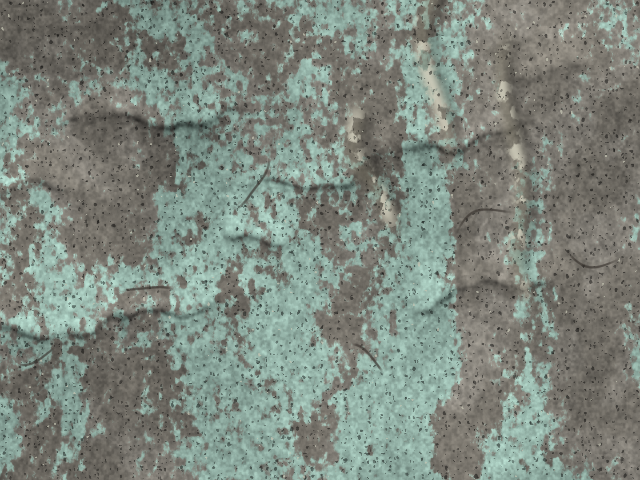
This texture is drawn by a WebGL 2 fragment shader. Its source:

```glsl
#version 300 es
precision highp float;

uniform vec2 u_resolution;
out vec4 fragColor;

vec2 hash22(vec2 c) {
    vec3 q = fract(c.xyx * vec3(0.1031, 0.1030, 0.0973));
    q += dot(q, q.yzx + 33.33);
    return fract((q.xx + q.yz) * q.zy);
}

// Smooth cellular noise: random values blended around jittered points
float cells(vec2 p) {
    vec2 id = floor(p), f = p - id;
    float total = 0.0, weights = 0.0;
    for (int y = -1; y <= 1; y++)
    for (int x = -1; x <= 1; x++) {
        vec2 o = vec2(x, y);
        vec2 h = hash22(id + o);
        vec2 r = o + 0.25 + 0.5 * h - f;
        float w = pow(max(0.0, 1.0 - dot(r, r) / 1.56), 5.0);
        total += w * fract(7.0 * h.x + 13.0 * h.y);
        weights += w;
    }
    return total / weights;
}

float fbm(vec2 p) {
    float sum = 0.0, amp = 0.53;
    for (int i = 0; i < 4; i++) {
        sum += amp * cells(p);
        p = mat2(1.7, 0.9, -0.9, 1.7) * p + 11.3;
        amp *= 0.5;
    }
    return sum;
}

// Sparse round spots, one at most per cell
float specks(vec2 p, float density, float radius) {
    vec2 id = floor(p);
    vec2 h = hash22(id + 71.0), k = hash22(id + 137.0);
    float r = radius * (0.5 + k.y);
    float d = length(p - id - 0.3 - 0.4 * h);
    return step(k.x, density) * (1.0 - smoothstep(r * 0.5, r, d));
}

// Horizontal wrinkles: lit upper lip, thin crease, shadow beneath
float wrinkles(vec2 p, float rough) {
    float light = 0.0;
    for (int i = 0; i < 7; i++) {
        float k = float(i);
        float x = p.x - fract(k * 0.618 + 0.15) * 1.33;
        float reach = 0.2 + 0.13 * cos(k * 1.57);
        float ridge = 0.3 + 0.09 * k + 0.13 * x + 0.012 * sin(x * 23.0 + k * 2.0)
                    + 0.006 * sin(x * 57.0 + k);
        float d = p.y - ridge + 0.035 * (rough - 0.5);
        float span = 1.0 - smoothstep(reach * 0.5, reach * 1.15, abs(x));
        float lip = 0.27 * smoothstep(0.0, 0.035, d) * exp(-max(d, 0.0) / 0.06);
        float shade = 0.17 * (1.0 - smoothstep(-0.004, 0.012, d)) * exp(min(d, 0.0) / 0.035);
        float crease = 0.3 * exp(-pow(d / 0.007, 2.0)) * smoothstep(0.3, 0.6, rough);
        light += span * (lip - shade - crease);
    }
    return light;
}

// Thin curved fibres
float fibres(vec2 p) {
    float mask = 0.0;
    for (int i = 0; i < 6; i++) {
        float k = float(i);
        vec2 h = hash22(vec2(k, 5.0));
        vec2 q = p - vec2(0.08 + 0.23 * k, 0.2 + 0.45 * h.x);
        float a = h.y * 6.28;
        q = mat2(cos(a), sin(a), -sin(a), cos(a)) * q;
        float d = abs(q.y - 5.0 * q.x * q.x - 0.006 * sin(q.x * 45.0 + k));
        float span = 1.0 - smoothstep(0.03, 0.04 + 0.04 * h.x, abs(q.x));
        mask = max(mask, span * (1.0 - smoothstep(0.0008, 0.0015 + 1.3 / u_resolution.y, d)));
    }
    return mask;
}

void main() {
    vec2 p = gl_FragCoord.xy / u_resolution.y;
    vec2 warp = vec2(cells(p * 5.0), cells(p * 5.0 + 31.0)) - 0.5;
    vec2 w = p + 0.07 * warp;
    float broad = fbm(w * 2.6 + 3.0);
    float streak = fbm(vec2(w.x * 7.5, w.y * 1.4) + 9.0);
    float mottle = fbm(w * 13.0);
    float grain = fbm(p * vec2(85.0, 65.0));
    float fine = cells(p * 185.0);
    float low = 1.0 - smoothstep(0.4, 0.8, p.y);
    float tarnish = 1.0 - smoothstep(0.1, 0.6, length((p - vec2(0.1, 0.98)) * vec2(1.0, 1.5)));

    // Green patina over brown metal, in downward runs
    float field = 0.51 + mix(0.7, 1.5, low) * (streak - 0.5) + 0.9 * (broad - 0.5)
                + 0.7 * (mottle - 0.5) + 0.75 * (grain - 0.5) + 0.05 * low - 0.25 * tarnish;
    float patina = smoothstep(0.41, 0.61, field);
    vec3 metal = mix(vec3(0.435, 0.42, 0.39), vec3(0.51, 0.495, 0.465), smoothstep(0.35, 0.65, mottle));
    vec3 color = mix(metal, vec3(0.545, 0.655, 0.615), patina);

    // Relief and surface roughness
    float light = 1.02 + wrinkles(w, mottle) + 0.4 * (fbm(w * 3.5 + 40.0) - 0.5)
                + 0.4 * (grain - 0.5) + 0.2 * (fine - 0.5) - 0.16 * tarnish;
    color *= light;

    // Upright cracks with pale flakes
    for (int i = 0; i < 3; i++) {
        float k = float(i);
        float x = w.x - 0.76 - 0.16 * k - 0.12 * (0.7 - p.y) - 0.012 * sin(p.y * 17.0 + k * 2.0);
        float span = 1.0 - smoothstep(0.6, 1.1, abs(p.y - 0.65 - 0.22 * sin(k * 1.57)) / (0.14 + 0.08 * k));
        float near = span * exp(-pow(x / 0.017, 2.0));
        float flakes = near * smoothstep(0.52, 0.64, fbm(p * vec2(48.0, 36.0) + k * 7.0));
        color *= 1.0 - 0.25 * span * exp(-pow((x - 0.022) / 0.016, 2.0));
        color = mix(color, vec3(0.5, 0.48, 0.41), 0.4 * near);
        color = mix(color, vec3(0.82, 0.81, 0.74), 0.85 * flakes);
    }

    // Pits, dust and fibres
    vec2 rough = p + 0.006 * (vec2(grain, fine) - 0.5);
    color *= 1.0 - 0.45 * specks(rough * 62.0, 0.22, 0.2);
    color *= 1.0 - 0.35 * specks(rough * 120.0 + 19.0, 0.2, 0.28);
    color = mix(color, vec3(0.78, 0.78, 0.71), 0.7 * specks(rough * 75.0 + 43.0, 0.035, 0.18));
    color = mix(color, vec3(0.23, 0.21, 0.19), 0.7 * fibres(p));
    fragColor = vec4(clamp(color, 0.0, 1.0), 1.0);
}
```
